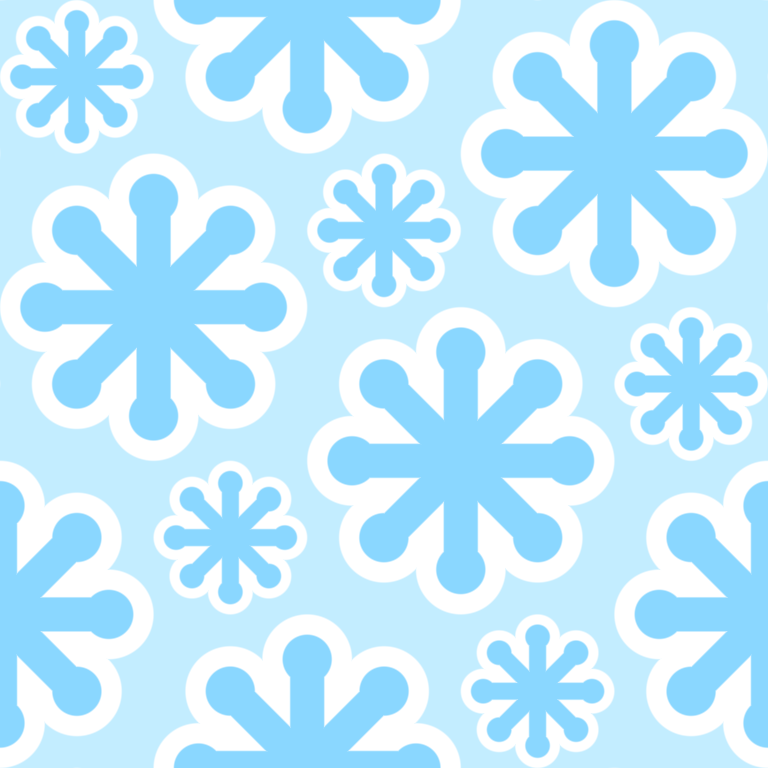
Give the GLSL for this pattern, as a three.js fragment shader.

```glsl
varying vec2 vUv;

#define CELLS 5.0
#define ARM_REACH 0.708
#define ARM_HALF_WIDTH 0.111
#define KNOB_RADIUS 0.16
#define OUTLINE 0.132
#define SMALL_SCALE 0.5
#define EDGE_PIXELS 1.1
#define SKY vec3(0.765, 0.928, 1.0)
#define ICE vec3(0.54, 0.842, 1.0)
#define SNOW vec3(1.0)

// Shortest offset on the repeating square
vec2 wrapOffset(vec2 d) {
  return d - CELLS * floor(d / CELLS + 0.5);
}

// Signed distance to a flake with eight knobbed arms
float flakeDistance(vec2 p) {
  // Fold all arms onto the positive x axis
  p = abs(p);
  p = vec2(max(p.x, p.y), min(p.x, p.y));
  float halfStep = radians(22.5);
  vec2 mirror = vec2(-sin(halfStep), cos(halfStep));
  p -= 2.0 * max(dot(p, mirror), 0.0) * mirror;

  float arm = length(vec2(max(p.x - ARM_REACH, 0.0), p.y)) - ARM_HALF_WIDTH;
  float knob = length(p - vec2(ARM_REACH, 0.0)) - KNOB_RADIUS;
  return min(arm, knob);
}

float coverage(float d, float edge) {
  return 1.0 - smoothstep(-edge, edge, d);
}

void main() {
  vec2 p = vUv * CELLS;
  float edge = EDGE_PIXELS * max(fwidth(p.x), fwidth(p.y));
  float ice = 1e3;
  float halo = 1e3;

  // One large and one small flake per row, stepping two cells sideways
  for (int i = 0; i < 5; i++) {
    vec2 shift = float(i) * vec2(2.0, -1.0);
    vec2 large = wrapOffset(p - vec2(2.0, 0.0) - shift);
    vec2 small = wrapOffset(p - vec2(0.5, 4.5) - shift);
    float dLarge = flakeDistance(large);
    float dSmall = flakeDistance(small / SMALL_SCALE) * SMALL_SCALE;
    ice = min(ice, min(dLarge, dSmall));
    halo = min(halo, min(dLarge - OUTLINE, dSmall - OUTLINE * SMALL_SCALE));
  }

  vec3 color = mix(SKY, SNOW, coverage(halo, edge));
  color = mix(color, ICE, coverage(ice, edge));
  gl_FragColor = vec4(color, 1.0);
}
```
